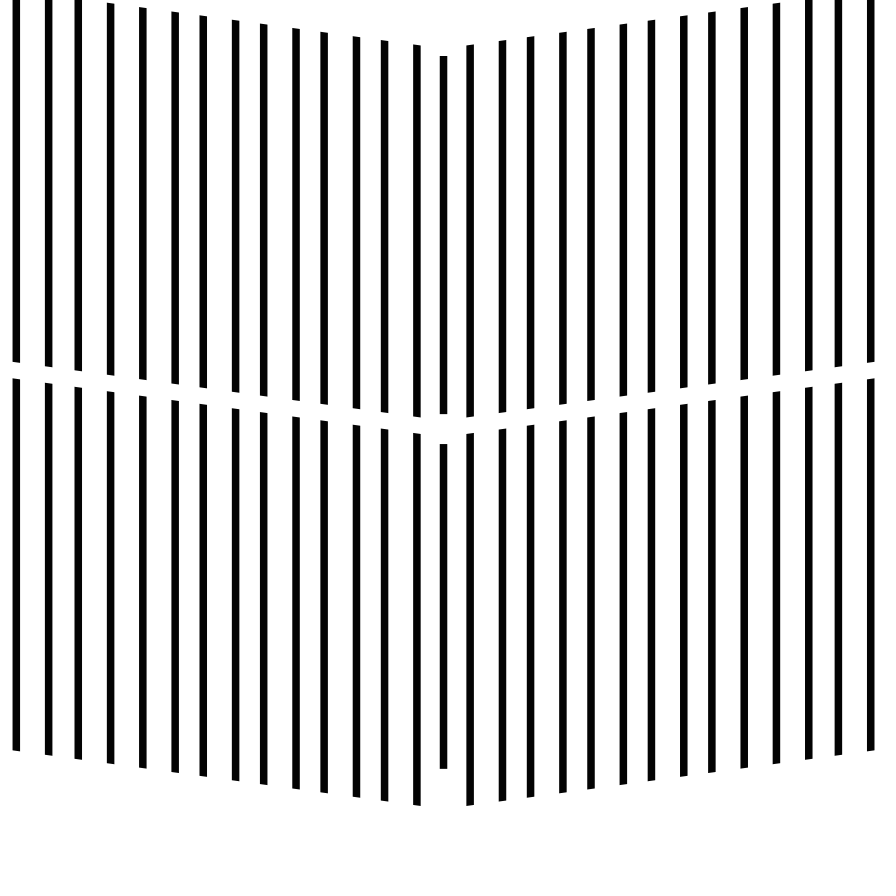
This pattern is drawn by a WebGL 1 fragment shader. Its source:

```glsl
precision highp float;
// Draws mirrored rows of thin black bars folding into a V, split by a white gap.
uniform vec2 u_resolution;

const vec3 PAPER = vec3(1.0);
const vec3 INK = vec3(0.01);
const float FOLD_X = 0.495;
const float HALF_WIDTH = 0.0042;
const float SLOPE = 0.1363;
const int BARS_PER_SIDE = 14;

// Row limits as (bottom, top): side rows extrapolated to the fold, then the centre bar
const vec2 UPPER_ROW = vec2(0.5306, 0.9458);
const vec2 LOWER_ROW = vec2(0.0970, 0.5122);
const vec2 UPPER_CENTRE = vec2(0.5378, 0.9375);
const vec2 LOWER_CENTRE = vec2(0.1419, 0.5044);

// Share of a pixel-wide sample that lies inside an interval
float coverage(float p, vec2 span, float pixel) {
  float low = max(span.x, p - 0.5 * pixel);
  float high = min(span.y, p + 0.5 * pixel);
  return clamp((high - low) / pixel, 0.0, 1.0);
}

float barMask(float x, float centre, float pixel) {
  return coverage(x, centre + vec2(-HALF_WIDTH, HALF_WIDTH), pixel);
}

float rowMask(float y, vec2 upper, vec2 lower, float pixel) {
  return coverage(y, upper, pixel) + coverage(y, lower, pixel);
}

// Bars come in uneven pairs, spread slightly wider near the outside
float barOffset(float index) {
  float pairStart = 0.0297 + 0.06745 * floor(index * 0.5);
  float second = 0.0361 * mod(index, 2.0);
  float spread = 0.0046 * step(10.0, index) + 0.0017 * step(12.0, index);
  return pairStart + second + spread;
}

void main() {
  vec2 uv = gl_FragCoord.xy / u_resolution;
  vec2 pixel = 1.0 / u_resolution;
  float fromFold = abs(uv.x - FOLD_X);

  // Side bars, their ends sheared along the V
  float sideBars = 0.0;
  for (int i = 0; i < BARS_PER_SIDE; i++) {
    sideBars += barMask(fromFold, barOffset(float(i)), pixel.x);
  }
  float shearedY = uv.y - SLOPE * fromFold;
  float ink = sideBars * rowMask(shearedY, UPPER_ROW, LOWER_ROW, pixel.y);

  // Shorter, square-ended bar on the fold
  float centreBar = barMask(uv.x, FOLD_X, pixel.x);
  ink += centreBar * rowMask(uv.y, UPPER_CENTRE, LOWER_CENTRE, pixel.y);

  gl_FragColor = vec4(mix(PAPER, INK, clamp(ink, 0.0, 1.0)), 1.0);
}
```
